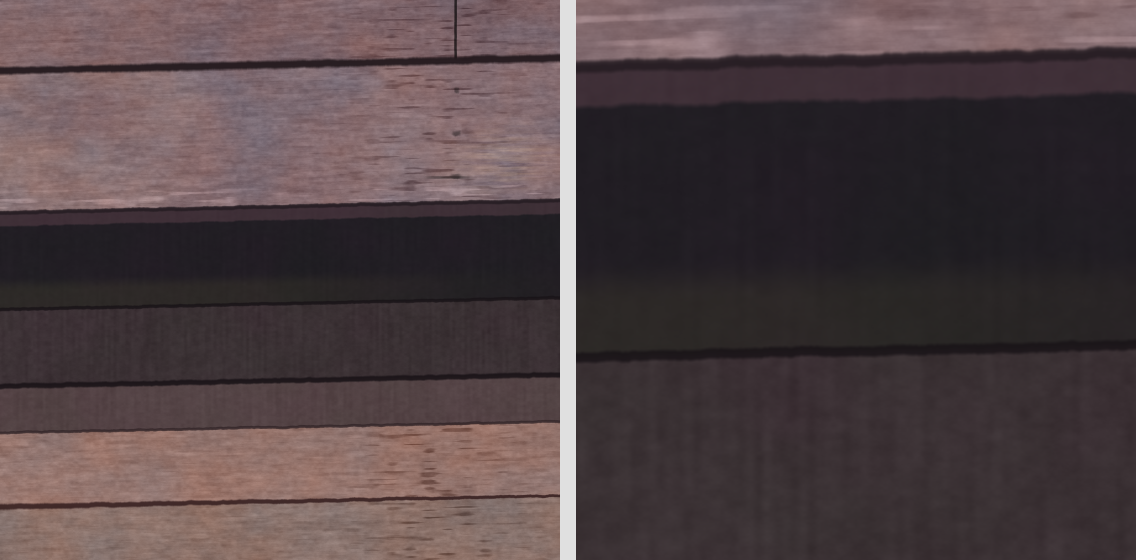
Left: the whole. Right: its middle third, enlarged.
This texture is drawn by a Shadertoy shader. Its source:

```glsl
float hash(vec2 p) {
    vec3 q = fract(vec3(p.xyx) * 0.1031);
    q += dot(q, q.yzx + 33.33);
    return fract((q.x + q.y) * q.z);
}

float noise(vec2 p) {
    vec2 i = floor(p), f = fract(p);
    f = f * f * (3.0 - 2.0 * f);
    return mix(mix(hash(i), hash(i + vec2(1, 0)), f.x),
               mix(hash(i + vec2(0, 1)), hash(i + vec2(1, 1)), f.x), f.y);
}

// Layered noise centred on zero
float fbm(vec2 p) {
    float sum = 0.0, amp = 0.5;
    for (int i = 0; i < 4; i++) {
        sum += amp * (noise(p) - 0.5);
        p = p * 2.03 + 17.3;
        amp *= 0.55;
    }
    return sum;
}

// Smooth step across a board edge
float edge(float at, float v) {
    float soft = max(0.0022, 0.7 / iResolution.y);
    return smoothstep(at - soft, at + soft, v);
}

// Soft horizontal seam
float seam(float v, float at, float halfWidth) {
    return 1.0 - smoothstep(halfWidth * 0.5, halfWidth * 1.5, abs(v - at));
}

void mainImage(out vec4 fragColor, in vec2 fragCoord) {
    vec2 uv = fragCoord / iResolution.xy;
    vec2 p = vec2(uv.x, 1.0 - uv.y);

    // Depth down the steps, tilted and with ragged edges
    float v = p.y + mix(0.024, 0.019, p.y) * p.x;
    float ragged = v + 0.004 * fbm(vec2(p.x * 65.0, v * 12.0));

    // Weathered wood: broad tints, blotches, grain and speckle
    float blotch = fbm(p * vec2(7.0, 10.0) + 3.0);
    float tint = fbm(p * vec2(11.0, 14.0) + 41.0);
    float grain = fbm(vec2(p.x * 24.0, v * 170.0));
    float speckle = fbm(p * vec2(110.0, 150.0));
    float warmth = smoothstep(0.5, 0.0, p.x) * 0.45 + blotch;
    vec3 upper = mix(vec3(0.51, 0.42, 0.44), vec3(0.57, 0.465, 0.445), clamp(warmth, 0.0, 1.0));
    upper = mix(upper, vec3(0.47, 0.37, 0.39), 0.6 * (1.0 - edge(0.127, v)));
    vec3 lower = mix(vec3(0.585, 0.46, 0.43), vec3(0.54, 0.445, 0.415), edge(0.905, v));
    vec3 wood = mix(upper, lower, edge(0.773, v));
    wood += vec3(0.08, 0.06, 0.05) * blotch + vec3(0.07, -0.02, -0.07) * tint;
    wood += 0.11 * grain + 0.10 * speckle;

    // Pale worn streaks, strongest along the tread's front edge
    float streak = smoothstep(0.60, 0.9, noise(vec2(p.x * 22.0, v * 210.0)));
    float front = exp(-pow((v - 0.362) / 0.016, 2.0));
    wood += vec3(0.13, 0.12, 0.12) * streak * (0.15 + 0.7 * front);
    vec2 patchOffset = (p - vec2(0.90, 0.285)) / vec2(0.08, 0.055);
    float worn = exp(-dot(patchOffset, patchOffset));
    wood += vec3(0.11, 0.09, 0.03) * worn * (0.35 + 1.8 * fbm(vec2(p.x * 14.0, v * 190.0)));

    // Dark scratches near the board joint
    float scratch = smoothstep(0.68, 0.92, noise(vec2(p.x * 30.0, v * 230.0) + 9.0));
    wood -= 0.12 * scratch * (0.2 + exp(-pow((p.x - 0.78) / 0.12, 2.0)));

    // Vertical joint and the row of nails below it
    float joint = seam(p.x, 0.8135 + 0.001 * fbm(vec2(2.0, p.y * 60.0)), 0.0022);
    wood *= 1.0 - 0.65 * joint * (1.0 - edge(0.125, v));
    for (int i = 0; i < 3; i++) {
        vec2 d = p - vec2(0.815, 0.162 + 0.0765 * float(i));
        d += 0.006 * vec2(fbm(p * 90.0), fbm(p * 90.0 + 5.0));
        float nail = 1.0 - smoothstep(0.3, 1.0, length(d / vec2(0.006 + 0.004 * float(i), 0.007)));
        wood *= 1.0 - 0.36 * nail;
    }
    float crack = seam(p.y, 0.317, 0.0022) * smoothstep(0.75, 0.78, p.x) * smoothstep(0.85, 0.82, p.x);
    wood *= 1.0 - 0.35 * crack;

    // Shadowed boards from the tread lip down to the lower step
    vec3 shade = vec3(0.245, 0.185, 0.215);
    shade = mix(shade, vec3(0.130, 0.115, 0.138), edge(0.404, ragged));
    vec3 mossy = mix(vec3(0.175, 0.160, 0.152), vec3(0.135, 0.120, 0.138), smoothstep(0.35, 1.0, p.x));
    shade = mix(shade, mossy, smoothstep(0.495, 0.522, ragged));
    shade = mix(shade, vec3(0.230, 0.190, 0.203), edge(0.553, ragged));
    shade = mix(shade, vec3(0.325, 0.262, 0.268), edge(0.690, ragged));
    float ribs = noise(vec2(p.x * 190.0, v * 18.0)) - 0.5;
    shade += (0.045 * speckle + 0.025 * ribs + 0.03 * blotch) * (0.35 + 0.65 * edge(0.553, v));
    shade += vec3(0.02, -0.005, 0.015) * tint;

    // Sunlit boards in front and behind the shadow
    float inShadow = edge(0.378, ragged) * (1.0 - edge(0.773, ragged));
    vec3 color = mix(wood, shade, inShadow);

    // Gaps between boards
    float gapWidth = 0.0065 + 0.003 * fbm(vec2(p.x * 9.0, 4.0));
    color = mix(color, vec3(0.14, 0.10, 0.115), 0.95 * seam(ragged, 0.127, gapWidth));
    color = mix(color, vec3(0.13, 0.10, 0.12), 0.75 * seam(ragged, 0.380, 0.0035));
    color = mix(color, vec3(0.09, 0.07, 0.085), 0.8 * seam(ragged, 0.553, 0.0030));
    color = mix(color, vec3(0.10, 0.075, 0.09), 0.9 * seam(ragged, 0.690, 0.0045));
    color = mix(color, vec3(0.18, 0.13, 0.14), 0.75 * seam(ragged, 0.773, 0.0025));
    float taper = mix(0.0050, 0.0024, p.x);
    color = mix(color, vec3(0.22, 0.13, 0.13), 0.9 * seam(ragged, 0.905, taper));

    fragColor = vec4(clamp(color, 0.0, 1.0), 1.0);
}
```
